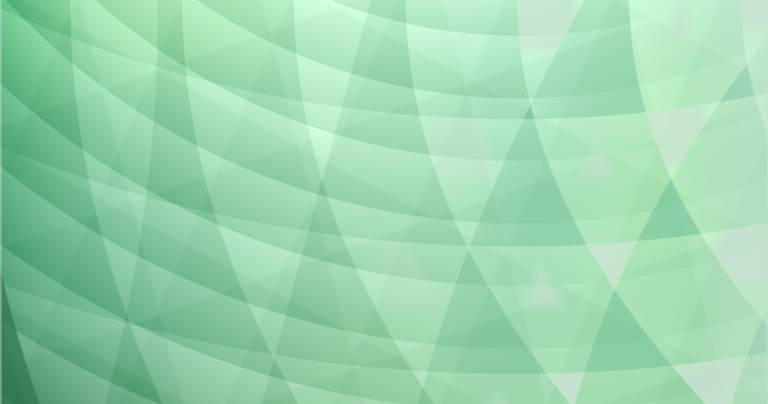
A Shadertoy shader for this background:

```glsl
// Pale green backdrop of overlapping translucent sheets: two sets of wide
// bowl-shaped arcs crossed by two fans of curved diagonals. Each set is a
// repeated ramp with one crisp edge, laid over a soft corner gradient.

#define ASPECT 1.896
#define BOWL_STRENGTH 0.105
#define SHALLOW_STRENGTH 0.065
#define FALLING_STRENGTH 0.075
#define RISING_STRENGTH 0.055
#define FACET_STRENGTH 0.022
#define PALE_GREY vec3(0.78, 0.88, 0.81)
#define TEAL vec3(0.47, 0.78, 0.66)
#define LIME vec3(0.70, 0.93, 0.67)
#define DEEP_GREEN vec3(0.20, 0.47, 0.32)

// Ramp from one to zero per unit, with a smoothed leading edge
float sheet(float phase) {
    float ramp = fract(phase);
    float blur = clamp(fwidth(phase) * 1.5, 0.0005, 0.25);
    return (1.0 - ramp) * smoothstep(0.0, blur, ramp);
}

// Ring index around a centre above the canvas
float ringPhase(vec2 p, vec2 centre, float radius, float spacing) {
    return (length(p - centre) - radius) / spacing;
}

// Diagonals that bend to the right as they descend
float fallingPhase(vec2 p) {
    float depth = (1.0 - p.y) * (1.0 - p.y);
    return (p.x - 0.172 - 0.227 * depth) / (0.276 + 0.059 * depth);
}

// Diagonals that lean to the right as they climb
float risingPhase(vec2 p) {
    float bend = 0.14 * p.y * p.y;
    return (p.x - 1.035 - 0.27 * p.y - bend) / (0.387 + bend);
}

// Soft round spot of light
float glow(vec2 p, vec2 centre, vec2 size) {
    vec2 d = (p - centre) / size;
    return exp(-dot(d, d));
}

// Background gradient, darkest at the lower left
vec3 baseGradient(vec2 p) {
    vec3 top = mix(vec3(0.39, 0.76, 0.54), vec3(0.745, 0.945, 0.81), 1.0 - exp(-3.0 * p.x));
    vec3 bottom = mix(vec3(0.25, 0.53, 0.39), vec3(0.64, 0.86, 0.69), 1.0 - exp(-2.0 * p.x));
    return mix(bottom, top, p.y);
}

// Faint straight bands at several angles
float facets(vec2 p) {
    float sum = 0.0;
    for (int i = 0; i < 4; i++) {
        float k = float(i);
        float angle = 0.25 + 0.83 * k;
        float phase = dot(p, vec2(cos(angle), sin(angle))) * (2.3 + 0.6 * k) + 0.37 * k;
        sum += sheet(phase) - 0.5;
    }
    return sum;
}

void mainImage(out vec4 fragColor, in vec2 fragCoord) {
    vec2 uv = fragCoord / iResolution.xy;
    vec2 p = uv * vec2(ASPECT, 1.0);

    // Phases of the four sheet families
    float bowl = ringPhase(p, vec2(1.281, 2.172), 1.2586, 0.155);
    float shallow = ringPhase(p, vec2(1.268, 3.771), 3.064, 0.3153);
    float falling = fallingPhase(p);
    float rising = risingPhase(p);
    float bowlLight = sheet(bowl);
    float shallowLight = sheet(shallow);
    float fallingLight = sheet(falling);
    float risingLight = sheet(-rising);

    vec3 color = baseGradient(p);

    // Warm and cool drifts of tint
    color = mix(color, LIME, 0.40 * glow(p, vec2(0.40, 0.98), vec2(0.28, 0.16)));
    color = mix(color, LIME, 0.30 * glow(p, vec2(1.62, 0.55), vec2(0.22, 0.40)));
    color = mix(color, TEAL, 0.22 * glow(p, vec2(1.30, 0.52), vec2(0.16, 0.40)));
    color = mix(color, TEAL, 0.25 * glow(p, vec2(0.25, 0.30), vec2(0.40, 0.25)));

    // Stacked light ramps
    float rightSide = smoothstep(0.75, 1.45, p.x);
    float bowlFade = 1.0 - smoothstep(1.10, 1.75, p.x + 0.45 * (1.0 - p.y));
    float light = BOWL_STRENGTH * mix(0.25, 1.0, bowlFade) * (bowlLight - 0.5);
    light += SHALLOW_STRENGTH * (shallowLight - 0.5);
    light += FALLING_STRENGTH * (fallingLight - 0.5);
    light += RISING_STRENGTH * (risingLight - 0.5);
    light += FACET_STRENGTH * facets(p);
    color += light * vec3(1.1, 0.8, 0.95);

    // Teal cells below each crossing and pale wedges above it
    float tealCell = (1.0 - fallingLight) * (1.0 - risingLight) * (1.0 - shallowLight);
    color = mix(color, TEAL, 0.75 * rightSide * tealCell);
    float wedge = smoothstep(0.40, 0.55, fallingLight) * smoothstep(0.40, 0.55, risingLight)
                * smoothstep(0.45, 0.60, shallowLight);
    color = mix(color, PALE_GREY, 0.75 * rightSide * wedge);

    // Deep corner wedge, hazy right side and thin pale borders
    float edgeBlur = fwidth(falling);
    float corner = 1.0 - smoothstep(-0.9 - edgeBlur, -0.9 + edgeBlur, falling);
    color = mix(color, DEEP_GREEN, 0.75 * corner);
    color = mix(color, PALE_GREY, 0.45 * smoothstep(1.68, 1.90, p.x));
    float border = 1.0 - smoothstep(0.002, 0.006, min(p.x, ASPECT - p.x));
    color = mix(color, PALE_GREY, 0.45 * border);

    fragColor = vec4(clamp(color, 0.0, 1.0), 1.0);
}
```
